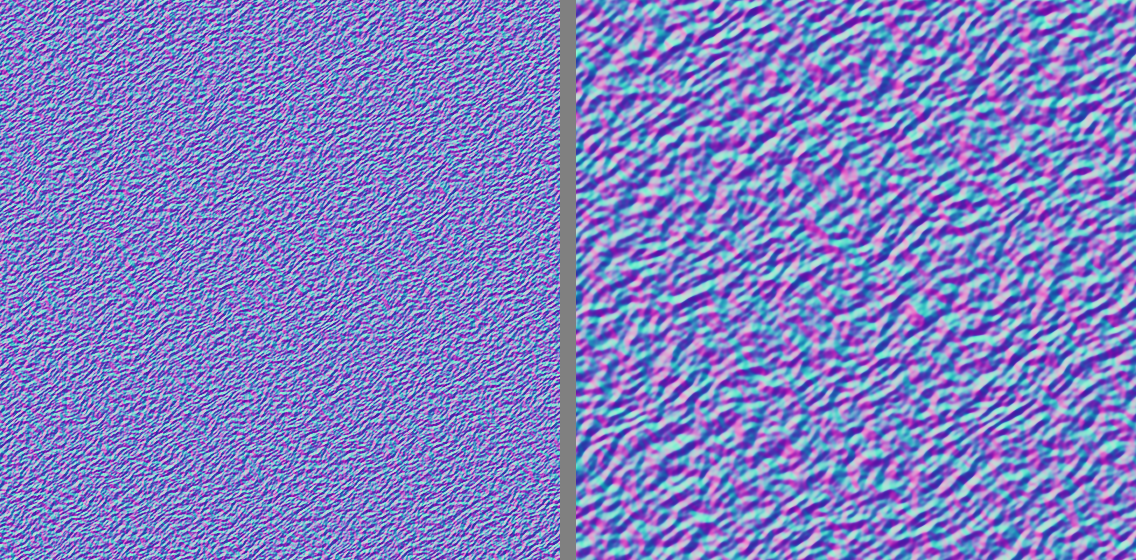
Left, the full canvas; right, a detail of the centre.
Write a three.js fragment shader that draws this texture map.

```glsl
varying vec2 vUv;

// Unit gradient for a lattice cell
vec2 cellGradient(vec2 cell) {
  float angle = 6.2832 * fract(sin(dot(cell, vec2(127.1, 311.7))) * 43758.5);
  return vec2(cos(angle), sin(angle));
}

float gradientNoise(vec2 p) {
  vec2 cell = floor(p);
  vec2 f = fract(p);
  vec2 w = f * f * f * (f * (f * 6.0 - 15.0) + 10.0);
  float a = dot(cellGradient(cell), f);
  float b = dot(cellGradient(cell + vec2(1.0, 0.0)), f - vec2(1.0, 0.0));
  float c = dot(cellGradient(cell + vec2(0.0, 1.0)), f - vec2(0.0, 1.0));
  float d = dot(cellGradient(cell + 1.0), f - 1.0);
  return mix(mix(a, b, w.x), mix(c, d, w.x), w.y);
}

// Slanted ridges, broken up by finer grains
float surfaceHeight(vec2 p) {
  vec2 along = vec2(cos(0.61), sin(0.61));
  vec2 q = vec2(dot(p, along), dot(p, vec2(-along.y, along.x)));
  q.y += 0.008 * gradientNoise(p * 18.0);
  float ridges = 0.0062 * gradientNoise(q * vec2(58.0, 115.0));
  float grains = 0.0051 * gradientNoise(q * vec2(112.0, 200.0) + 37.3);
  float grit = 0.002 * gradientNoise(p * 240.0 + 71.7);
  return ridges + grains + grit;
}

void main() {
  // Central differences give the slope of the relief
  vec2 e = vec2(0.001, 0.0);
  vec2 slope = vec2(
    surfaceHeight(vUv + e.xy) - surfaceHeight(vUv - e.xy),
    surfaceHeight(vUv + e.yx) - surfaceHeight(vUv - e.yx)) / (2.0 * e.x);

  // Tilt with the green axis pointing down
  vec2 tilt = 0.5 * vec2(-slope.x, slope.y) / sqrt(1.0 + dot(slope, slope));

  // Blue falls on steep faces and on those turned away
  float blue = 0.81 + dot(tilt, vec2(0.12, 0.17)) - 0.35 * dot(tilt, tilt);
  gl_FragColor = vec4(0.5 + tilt, blue, 1.0);
}
```
